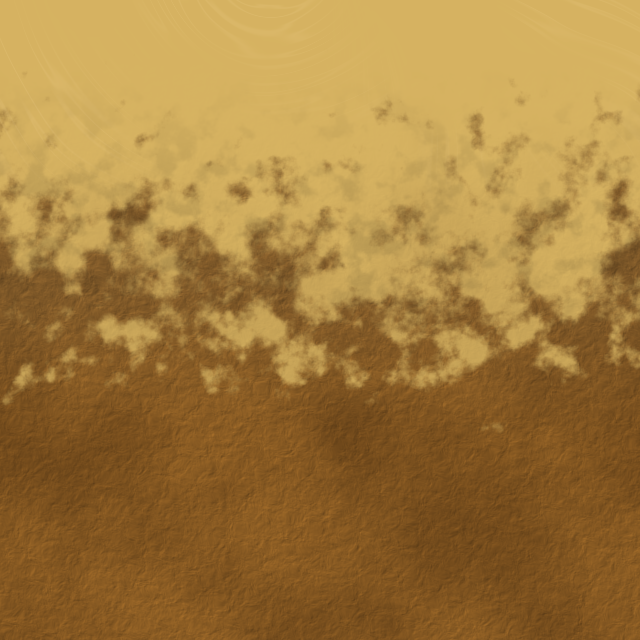
Reproduce this texture procedurally as a Shadertoy shader.

```glsl
// Weathered wall: pale ochre plaster flaking away over rough brown earth.

float hash(vec2 p) {
    vec3 q = fract(vec3(p.xyx) * 0.1031);
    q += dot(q, q.yzx + 33.33);
    return fract((q.x + q.y) * q.z);
}

float noise(vec2 p) {
    vec2 i = floor(p), f = fract(p);
    f = f * f * (3.0 - 2.0 * f);
    return mix(mix(hash(i), hash(i + vec2(1, 0)), f.x),
               mix(hash(i + vec2(0, 1)), hash(i + vec2(1, 1)), f.x), f.y);
}

float fbm(vec2 p, int octaves) {
    float sum = 0.0, amp = 0.5, total = 0.0;
    for (int i = 0; i < octaves; i++) {
        sum += amp * noise(p);
        total += amp;
        p = mat2(1.6, 1.2, -1.2, 1.6) * p + 17.3;
        amp *= 0.52;
    }
    return sum / total;
}

// Soft elliptical spot, 1 at its centre
float spot(vec2 p, vec2 centre, vec2 radius) {
    vec2 d = (p - centre) / radius;
    return exp(-dot(d, d));
}

// Plaster coverage: positive where the pale coat survives
float plaster(vec2 p) {
    float rise = p.y - 0.495;
    float h = rise * (rise > 0.0 ? 5.6 : 10.0);
    h -= 1.0 * spot(p, vec2(0.0, 0.61), vec2(0.06, 0.07));
    h -= 0.6 * spot(p, vec2(0.20, 0.57), vec2(0.14, 0.05));
    h -= 0.8 * spot(p, vec2(0.46, 0.645), vec2(0.10, 0.03));
    h -= 1.2 * spot(p, vec2(0.98, 0.63), vec2(0.05, 0.06));
    h -= 0.8 * spot(p, vec2(0.98, 0.78), vec2(0.04, 0.04));
    h -= 0.9 * spot(p, vec2(0.92, 0.475), vec2(0.08, 0.04));
    h -= 0.7 * spot(p, vec2(0.59, 0.49), vec2(0.06, 0.04));
    h -= 0.6 * spot(p, vec2(0.03, 0.50), vec2(0.08, 0.05));
    h += 1.0 * spot(p, vec2(0.73, 0.45), vec2(0.10, 0.05));
    h += 0.9 * spot(p, vec2(0.10, 0.435), vec2(0.08, 0.015));
    h += 0.5 * spot(p, vec2(0.36, 0.48), vec2(0.12, 0.05));
    h += 0.7 * spot(p, vec2(0.78, 0.59), vec2(0.13, 0.06));
    h += 0.7 * spot(p, vec2(0.56, 0.60), vec2(0.06, 0.08));
    return h + (fbm(p * 27.0 + 4.0, 5) - 0.5) * 4.2 + (noise(p * 9.0) - 0.5) * 0.5;
}

float grain(vec2 p) {
    vec2 warp = vec2(noise(p * 60.0), noise(p * 60.0 + 40.0));
    return fbm(p * 115.0 + warp, 3);
}

// Thin brush lines, where noise stretched along the stroke crosses its middle
float strokes(float along, float across) {
    float n = noise(vec2(along, across)) - 0.5;
    return 1.0 - smoothstep(0.0, 0.12, abs(n));
}

void mainImage(out vec4 fragColor, in vec2 fragCoord) {
    vec2 p = fragCoord / iResolution.xy;

    // Earth, with broad shaded areas and cloudy mottling
    float cloud = fbm(p * 7.0 + 9.0, 5);
    float shade = 0.8 * spot(p, vec2(0.52, 0.33), vec2(0.09, 0.06))
                + 0.7 * spot(p, vec2(0.73, 0.15), vec2(0.11, 0.09))
                + 0.6 * spot(p, vec2(0.10, 0.24), vec2(0.12, 0.10))
                + 0.3 * spot(p, vec2(0.90, 0.42), vec2(0.15, 0.10));
    float warmth = smoothstep(0.1, 0.9, cloud + 0.14 - 0.35 * shade - 0.2 * p.y);
    vec3 earth = mix(vec3(0.44, 0.285, 0.105), vec3(0.55, 0.365, 0.14), warmth);
    earth = mix(earth, vec3(0.50, 0.35, 0.16), smoothstep(0.3, 0.6, p.y));

    // Fine rough relief lit from the upper left
    float relief = grain(p) - grain(p + vec2(-0.0016, 0.0016));
    earth *= 1.0 + 0.5 * relief + 0.10 * (fbm(p * 60.0, 3) - 0.5);

    // Pale coat with faint curved brush marks near the top
    vec3 coat = mix(vec3(0.785, 0.645, 0.345), vec3(0.84, 0.70, 0.38),
                    smoothstep(0.45, 0.85, p.y + 0.4 * (fbm(p * 9.0, 4) - 0.5)));
    float bend = 0.12 * fbm(p * 3.0, 2);
    vec2 bowl = p - vec2(0.42, 1.08);
    vec2 fan = p - vec2(0.50, 1.15);
    float arcs = strokes(atan(bowl.x, -bowl.y) * 1.5, (length(bowl) + bend) * 95.0);
    float rays = strokes(length(fan) * 4.0, (atan(fan.x, -fan.y) + bend * 3.0) * 60.0);
    float marks = mix(arcs, rays, smoothstep(0.52, 0.68, p.x));
    marks *= smoothstep(0.65, 0.85, p.y) * smoothstep(0.35, 0.8, noise(p * 7.0 + 3.0));
    coat += vec3(0.016, 0.018, 0.03) * marks;
    coat *= 1.0 + 0.10 * relief * smoothstep(0.9, 0.5, p.y);

    // Smoky blend, with faint dark stains in the worn band
    float cover = plaster(p);
    float softness = mix(0.7, 1.25, smoothstep(0.42, 0.65, p.y));
    vec3 col = mix(earth, coat, smoothstep(-0.55, softness, cover));
    float band = smoothstep(0.45, 0.58, p.y) * smoothstep(0.92, 0.65, p.y);
    col *= 1.0 - 0.10 * band * smoothstep(0.45, 0.75, fbm(p * 34.0 + 21.0, 4));

    fragColor = vec4(col, 1.0);
}
```
